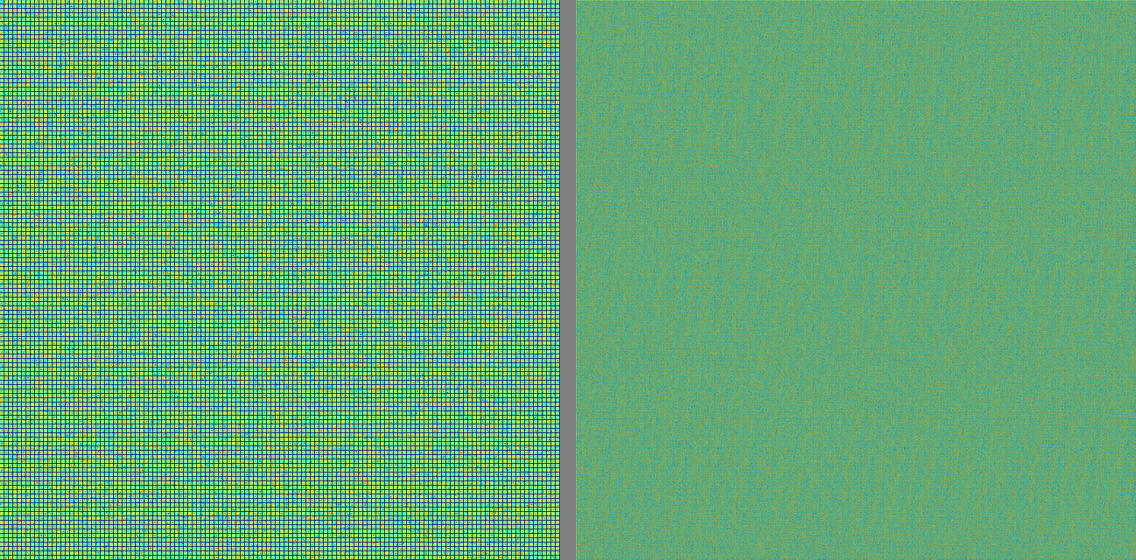
Left, the tile; right, the same tile 3 across and 3 down.
A Shadertoy shader for this pattern:

```glsl
// A dense grid of small heat-map tiles parted by thin navy lines.
// Each repeat is 6 x 6 texels: a 5 x 5 noisy tile, tinted by a blue-green-red
// ramp, plus one texel of line. Every pixel averages the texels it covers.

const float TILES = 128.0;  // repeats across and down
const float PITCH = 6.0;    // texels per repeat, the last one is the line
const float MIDDLE = 2.0;   // index of the central texel of a tile
const float SOFTNESS = 1.1; // filter width in pixels
const vec3 NAVY = vec3(0.0, 0.0, 0.5);

float hash(vec2 p) {
    return fract(sin(dot(p, vec2(12.9898, 78.233))) * 43758.5453);
}

// Roughly normal noise: zero mean, unit deviation
float bellNoise(vec2 p) {
    float sum = hash(p) + hash(p + 411.7) + hash(p + 823.3);
    return 2.0 * (sum - 1.5);
}

// Mostly calm noise with rare strong specks
float speckNoise(vec2 p) {
    float g = bellNoise(p);
    return g * (1.0 + 0.12 * g * g);
}

// Blue - cyan - green - yellow - red ramp
vec3 heatRamp(float t) {
    return clamp(1.5 - abs(4.0 * t - vec3(3.0, 2.0, 1.0)), 0.0, 1.0);
}

// Heat of one texel: a faint tilted plane per tile, grain, a livelier middle
float tileHeat(vec2 tile, vec2 texel) {
    vec2 offset = (texel - MIDDLE) / MIDDLE;
    vec2 slope = vec2(bellNoise(tile + 131.0), bellNoise(tile + 277.0));
    float plane = 0.03 * bellNoise(tile + 517.0) + 0.025 * dot(slope, offset);
    float reach = max(abs(offset.x), abs(offset.y));
    float grain = mix(0.12, 0.065, smoothstep(0.0, 0.8, reach));
    return 0.52 + plane + grain * speckNoise(tile * PITCH + texel);
}

// Colour of a texel of the whole sheet, wrapped at the edges
vec3 texelColor(vec2 index) {
    index = mod(index, TILES * PITCH);
    vec2 tile = floor((index + 0.5) / PITCH);
    vec2 texel = index - tile * PITCH;
    texel.y -= 1.0; // the line runs below each tile and to its right
    bool onLine = texel.x > PITCH - 1.5 || texel.y < -0.5;
    return onLine ? NAVY : heatRamp(clamp(tileHeat(tile, texel), 0.0, 1.0));
}

// Length shared by a texel and the filter footprint, per axis
vec2 overlap(vec2 index, vec2 low, vec2 high) {
    return max(min(index + 1.0, high) - max(index, low), 0.0);
}

// Area-weighted mean of the texels below one pixel
vec3 sheetColor(vec2 center, vec2 footprint) {
    vec2 low = center - 0.5 * footprint;
    vec2 high = center + 0.5 * footprint;
    vec3 sum = vec3(0.0);
    float area = 0.0;
    for (int j = -2; j <= 2; j++) {
        for (int i = -2; i <= 2; i++) {
            vec2 index = floor(center) + vec2(i, j);
            vec2 shared = overlap(index, low, high);
            float weight = shared.x * shared.y;
            if (weight > 0.0) {
                sum += weight * texelColor(index);
                area += weight;
            }
        }
    }
    return sum / area;
}

void mainImage(out vec4 fragColor, in vec2 fragCoord) {
    vec2 scale = TILES * PITCH / iResolution.xy;
    fragColor = vec4(sheetColor(fragCoord * scale, SOFTNESS * scale), 1.0);
}
```
